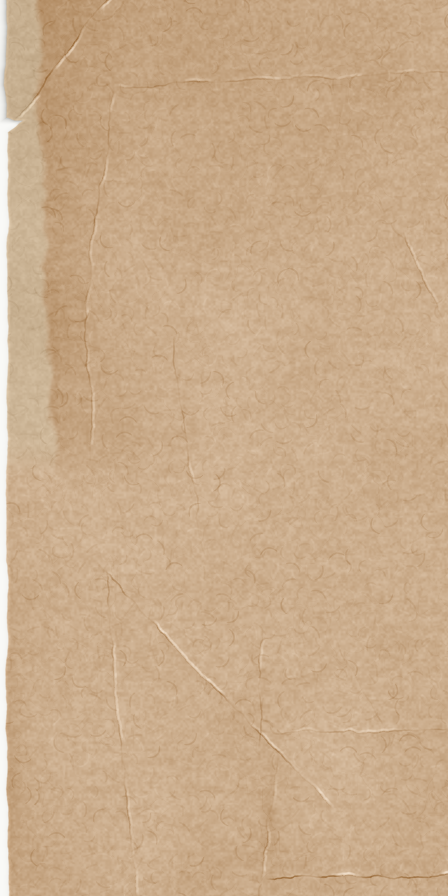
This texture is drawn by a Shadertoy shader. Its source:

```glsl
// Aged tan paper with fibres, creases, a pale water stain and a torn left edge.

float hash(vec2 p) {
    vec3 q = fract(p.xyx * vec3(0.1031, 0.1030, 0.0973));
    q += dot(q, q.yzx + 33.33);
    return fract((q.x + q.y) * q.z);
}

float noise(vec2 p) {
    vec2 i = floor(p), f = fract(p);
    f = f * f * (3.0 - 2.0 * f);
    return mix(mix(hash(i), hash(i + vec2(1, 0)), f.x),
               mix(hash(i + vec2(0, 1)), hash(i + vec2(1, 1)), f.x), f.y);
}

float fbm(vec2 p) {
    float sum = 0.0, amp = 0.5;
    for (int i = 0; i < 5; i++) {
        sum += amp * noise(p);
        p = mat2(1.6, 1.2, -1.2, 1.6) * p + 7.3;
        amp *= 0.5;
    }
    return sum;
}

// Short bent hairs, one per grid cell; signed so that a few are light
float fibres(vec2 p, float cells, float seed) {
    vec2 g = p * cells + seed;
    float tone = 0.0;
    for (int y = -1; y <= 1; y++)
    for (int x = -1; x <= 1; x++) {
        vec2 id = floor(g) + vec2(x, y);
        float r = hash(id + 19.7), s = hash(id + 53.1);
        vec2 q = g - id - vec2(hash(id), hash(id + 91.3));
        float a = 6.2832 * r;
        q = mat2(cos(a), -sin(a), sin(a), cos(a)) * q;
        q.y += (s - 0.5) * 2.4 * q.x * q.x;
        float d = length(vec2(max(abs(q.x) - 0.15 - 0.3 * s, 0.0), q.y)) / cells;
        float hair = 1.0 - smoothstep(0.0006, 0.0034, d);
        tone += hair * (fract(r * 17.0) < 0.25 ? 0.35 : -0.25 - 0.75 * s * s);
    }
    return tone;
}

// Wandering broken fold: a dark line with a raised light lip
float crease(vec2 p, vec2 a, vec2 b, float strength) {
    vec2 along = normalize(b - a);
    float len = length(b - a), h = dot(p - a, along);
    float d = dot(p - a, vec2(-along.y, along.x));
    d += 0.03 * (fbm(vec2(h * 14.0, a.x * 31.0 + a.y * 17.0)) - 0.48);
    float ends = smoothstep(-0.01, 0.02, h) * (1.0 - smoothstep(len - 0.02, len + 0.01, h));
    float dark = 1.0 - smoothstep(0.0004, 0.0032, abs(d));
    float lip = 1.0 - smoothstep(0.0005, 0.0045, abs(d - 0.004));
    float broken = smoothstep(0.3, 0.75, noise(vec2(h * 22.0, a.y * 40.0)));
    float lit = smoothstep(0.4, 0.8, noise(vec2(h * 17.0, a.x * 60.0)));
    float slope = 0.3 * sign(d) * exp(-abs(d) * 90.0);
    return ends * strength * (lip * lit * 1.1 - dark * (0.3 + broken) + slope * lit);
}

void mainImage(out vec4 fragColor, in vec2 fragCoord) {
    vec2 p = fragCoord / iResolution.x;
    p.y *= 2.0 * iResolution.x / iResolution.y;
    float pixel = 1.0 / iResolution.x;

    // Broad mottling and fine tooth of the sheet
    float tone = 0.17 + 0.9 * (fbm(p * 4.0) - 0.48);
    tone += 0.55 * (noise(p * 95.0) - 0.5) + 0.65 * (noise(p * 190.0 + 40.0) - 0.5);
    tone += 0.3 * (noise(p * vec2(14, 120)) - 0.5);
    tone -= 0.4 * smoothstep(1.3, 2.0, p.y);

    // Fibres and worm-like veins
    tone += 0.75 * fibres(p, 26.0, 3.0) + 0.5 * fibres(p, 37.0, 71.0);
    vec2 warp = vec2(noise(p * 30.0), noise(p * 30.0 + 50.0));
    float vein = abs(noise(p * 48.0 + 2.0 * warp) - 0.5);
    tone -= 0.3 * (1.0 - smoothstep(0.0, 0.07, vein)) * noise(p * 20.0);

    // Water stain with a brown tide on its right
    float stainEdge = 0.09 + 0.04 * (1.0 - smoothstep(1.0, 1.4, p.y))
                    + 0.05 * (fbm(vec2(p.y * 9.0, 2.0)) - 0.48);
    float upper = smoothstep(0.9, 1.08, p.y + 0.1 * (fbm(p * 9.0) - 0.5));
    float beyond = p.x - stainEdge + 0.02 * (fbm(p * 30.0) - 0.5);
    float stain = upper * (1.0 - smoothstep(-0.012, 0.008, beyond));
    tone -= upper * 0.95 * smoothstep(-0.01, 0.01, beyond) * exp(-max(beyond, 0.0) * 8.0);
    tone -= (1.0 - smoothstep(0.6, 0.8, p.y)) * 1.2 * exp(-p.x * 20.0) * (0.3 + noise(p * 5.0));

    // Folds
    vec4 folds[10] = vec4[10](
        vec4(0.26, 1.805, 1.0, 1.84), vec4(0.255, 1.79, 0.19, 1.32),
        vec4(0.19, 1.32, 0.205, 0.96), vec4(0.89, 1.49, 1.0, 1.28),
        vec4(0.235, 0.72, 0.305, 0.0), vec4(0.585, 0.6, 0.575, 0.34),
        vec4(0.62, 0.3, 0.585, 0.04), vec4(0.74, 0.58, 0.85, 0.385),
        vec4(0.38, 1.24, 0.455, 0.75), vec4(0.62, 0.365, 1.0, 0.37));
    for (int i = 0; i < 10; i++)
        tone += crease(p, folds[i].xy, folds[i].zw, 0.8);
    tone += crease(p, vec2(0.235, 0.72), vec2(0.74, 0.2), 1.2);
    tone += crease(p, vec2(0.25, 2.01), vec2(0.04, 1.73), 1.6);
    tone += crease(p, vec2(0.6, 0.035), vec2(1.01, 0.05), 2.0);
    tone -= 0.8 * exp(-length((p - vec2(0.605, 0.17)) * vec2(55, 11)));

    vec3 paper = vec3(0.79, 0.67, 0.54) + tone * vec3(0.06, 0.08, 0.10);
    vec3 stained = vec3(0.79, 0.705, 0.585) + tone * vec3(0.05, 0.055, 0.06);
    paper = mix(paper, stained, 0.85 * stain);

    // Torn edge and notch over a white ground with a soft shadow
    float corner = smoothstep(1.72, 1.73, p.y);
    float inside = p.x - 0.017 + 0.005 * corner - 0.014 * (fbm(vec2(p.y * 16.0, 9.0)) - 0.48);
    float notch = abs(p.y - 1.715 - 0.3 * p.x) - 0.5 * (0.048 - p.x);
    inside = min(inside, notch + 0.004 * (noise(p * 60.0) - 0.5));
    paper += 0.05 * (1.0 - smoothstep(0.0, 0.008, inside));
    vec3 ground = vec3(0.98, 0.98, 0.97) - (0.04 + 0.2 * corner) * exp(min(inside, 0.0) * 150.0);
    vec3 color = mix(ground, paper, smoothstep(-pixel, pixel, inside));
    fragColor = vec4(clamp(color, 0.0, 1.0), 1.0);
}
```
